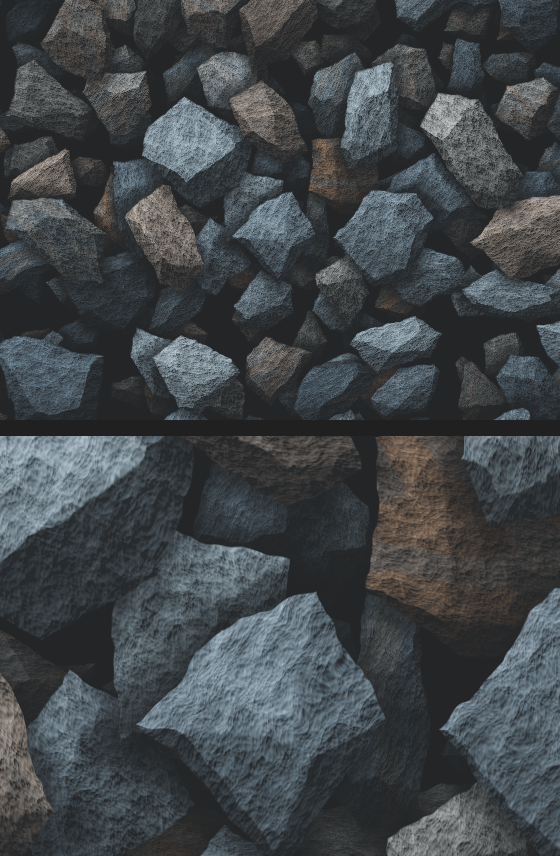
Top: the whole. Bottom: its middle third, enlarged.
Give the GLSL for this texture, as a WebGL 2 fragment shader.

```glsl
#version 300 es
precision highp float;
// Heap of angular crushed stones in slate blue, grey and brown over dark gaps.
// Jittered grids of random convex polygons are painted from deep to high layers;
// each stone gets flat facets, layered cellular relief and a soft cast shadow.
uniform vec2 u_resolution;
out vec4 fragColor;

const float TAU = 6.2831853;
const int LAYERS = 4;
const int SIDES = 6;
const vec3 LIGHT = vec3(-0.35, 0.60, 0.72);
const vec3 GAP = vec3(0.138, 0.146, 0.152);
const vec3 PALE_BLUE = vec3(0.41, 0.50, 0.55);
const vec3 SLATE_BLUE = vec3(0.25, 0.37, 0.47);
const vec3 GREY = vec3(0.44, 0.45, 0.44);
const vec3 BROWN = vec3(0.50, 0.42, 0.36);
const vec3 RUST = vec3(0.58, 0.38, 0.25);

float hash(vec2 p) {
  vec3 q = fract(p.xyx * 0.1031);
  q += dot(q, q.yzx + 33.33);
  return fract((q.x + q.y) * q.z);
}

vec2 hash2(vec2 p) {
  return vec2(hash(p), hash(p + 57.3));
}

mat2 rotation(float a) {
  return mat2(cos(a), sin(a), -sin(a), cos(a));
}

// Distance to the nearest scattered point
float cellular(vec2 p) {
  vec2 cell = floor(p), f = p - cell;
  float nearest = 2.0;
  for (int y = -1; y <= 1; y++)
    for (int x = -1; x <= 1; x++) {
      vec2 o = vec2(x, y);
      nearest = min(nearest, length(o + hash2(cell + o) - f));
    }
  return nearest;
}

// Chipped surface height, mostly fine grain
float relief(vec2 p) {
  float sum = 0.0, amp = 0.2;
  p *= 7.0;
  for (int i = 0; i < 4; i++) {
    sum += amp * cellular(p);
    p = rotation(0.9) * p * 2.2 + 7.0;
    amp *= 0.56;
  }
  return sum;
}

// Layered sines that roughen outlines
vec2 waver(vec2 p) {
  vec2 w = sin(p.yx * 9.0 + 2.0 * sin(p * 6.0)) * 0.014;
  w += sin(p.yx * 29.0 + 2.0 * sin(p * 23.0)) * 0.005;
  return w + sin(p.yx * 71.0 + 2.0 * sin(p * 53.0)) * 0.002;
}

// Faceted polygon: xy = slope of the facet, z = height, w = signed distance
vec4 facetedStone(vec2 p, vec2 seed) {
  vec2 slope = (hash2(seed + 3.1) - 0.5) * 0.8;
  float height = 0.2 + dot(slope, p), dist = -1.0;
  for (int i = 0; i < SIDES; i++) {
    vec2 key = seed + float(i) * 5.7;
    float a = (float(i) + 0.6 * hash(key)) * TAU / float(SIDES);
    vec2 dir = vec2(cos(a), sin(a));
    float edge = dot(p, dir) - mix(0.27, 0.51, hash(key + 1.3));
    float steep = mix(0.4, 2.4, hash(key + 2.9));
    float face = -edge * steep;
    slope = mix(slope, -dir * steep, smoothstep(-0.01, 0.01, height - face));
    height = min(height, face);
    dist = max(dist, edge);
  }
  return vec4(slope, height, dist);
}

vec3 stoneColour(float kind, float tone) {
  vec3 c = mix(SLATE_BLUE, PALE_BLUE, tone);
  c = mix(c, GREY, smoothstep(0.50, 0.62, kind));
  c = mix(c, BROWN, smoothstep(0.80, 0.88, kind));
  return mix(c, RUST, smoothstep(0.97, 0.99, kind));
}

// Lit rock surface in the frame of one stone
vec3 shadeStone(vec2 p, vec4 stone, vec2 lightDir, vec2 seed) {
  vec2 grain = p * vec2(0.85, 1.2) + hash2(seed + 8.2) * 40.0;
  float chip = relief(grain);
  float bump = (relief(grain + lightDir * 0.007) - chip) / 0.007;
  vec3 normal = normalize(vec3(-stone.xy, 1.0));
  float diffuse = max(dot(normal, vec3(lightDir, LIGHT.z)), 0.0);
  float lit = 0.13 + pow(diffuse, 1.6) - bump * 0.13 * (0.35 + diffuse);
  lit *= mix(0.75, 1.2, smoothstep(0.1, 0.32, chip));
  float tone = hash(seed + 4.4);
  float stain = 0.05 * sin(grain.x * 9.0 + 3.0 * sin(grain.y * 7.0));
  vec3 colour = stoneColour(hash(seed + 6.6) + stain, tone);
  float fleck = 1.0 - smoothstep(0.06, 0.24, cellular(grain * 33.0));
  return colour * max(lit, 0.04) * mix(0.38, 1.25, tone) + fleck * lit * 0.09;
}

// Paint one jittered grid of stones over what lies below
vec3 paintLayer(vec3 below, vec2 uv, float size, float presence, float glow, float id) {
  vec2 p = uv / size + id * 17.0;
  vec2 cell = floor(p), ragged = p + waver(p);
  float soft = 1.1 / (u_resolution.y * size);
  for (int y = -1; y <= 1; y++)
    for (int x = -1; x <= 1; x++) {
      vec2 seed = cell + vec2(x, y);
      if (hash(seed + 9.7) > presence) continue;
      vec2 local = ragged - seed - 0.5 - (hash2(seed + 0.4) - 0.5) * 0.5;
      mat2 turn = rotation(hash(seed + 2.2) * TAU);
      vec2 stretch = mix(vec2(1.0), vec2(0.74, 1.5), hash(seed + 7.1));
      vec2 q = turn * local * stretch * mix(0.92, 1.25, hash(seed + 5.3));
      vec4 stone = facetedStone(q, seed);
      if (stone.w > 0.2) continue;
      below *= mix(0.22, 1.0, smoothstep(-0.02, 0.2, stone.w));
      if (stone.w > soft) continue;
      vec3 rock = shadeStone(q, stone, turn * LIGHT.xy, seed);
      rock *= glow * mix(0.5, 1.08, smoothstep(-0.45, 0.2, local.y));
      below = mix(below, rock, 1.0 - smoothstep(-soft, soft, stone.w));
    }
  return below;
}

void main() {
  vec2 uv = gl_FragCoord.xy / u_resolution.y;
  vec3 colour = vec3(0.0);
  for (int i = 0; i < LAYERS; i++) {
    float rise = float(i) / float(LAYERS - 1);
    colour = paintLayer(colour, uv, mix(0.13, 0.27, rise), mix(0.95, 0.82, rise),
                        mix(0.36, 1.0, rise), float(i) + 1.0);
  }
  vec2 centred = gl_FragCoord.xy / u_resolution - 0.5;
  colour *= 1.05 - 0.6 * dot(centred, centred);
  // Faded film curve: lifted gaps, compressed highlights
  fragColor = vec4(GAP + 1.75 * colour / (1.0 + 1.8 * colour), 1.0);
}
```
